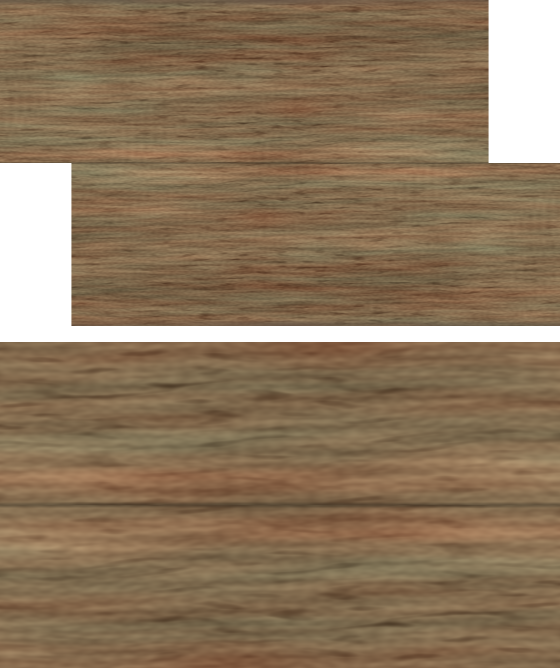
Top: the whole. Bottom: its middle third, enlarged.
Reproduce this texture procedurally as a WebGL 1 fragment shader.

```glsl
precision highp float;

uniform vec2 u_resolution;

#define PLANK_END 0.8724
#define CONTRAST 0.052
#define BAND_SCALE vec2(0.9, 11.0)
#define STREAK_SCALE vec2(2.6, 38.0)
#define FIBRE_SCALE vec2(7.0, 125.0)
#define PORE_SCALE vec2(17.0, 120.0)
#define SPECK_SCALE vec2(70.0, 210.0)
#define WOOD_MID vec3(0.502, 0.404, 0.294)
#define WOOD_RANGE vec3(1.0, 1.0, 0.82)
#define RED_SHIFT vec3(0.032, -0.016, -0.018)

// Gradient noise, roughly -0.7 to 0.7
vec2 gradient(vec2 cell) {
  float h = fract(sin(dot(cell, vec2(127.1, 311.7))) * 43758.55);
  float angle = 6.2832 * h;
  return vec2(cos(angle), sin(angle));
}

float noise(vec2 p) {
  vec2 cell = floor(p);
  vec2 f = p - cell;
  vec2 w = f * f * f * (f * (f * 6.0 - 15.0) + 10.0);
  vec2 e = vec2(1.0, 0.0);
  float a = dot(gradient(cell), f);
  float b = dot(gradient(cell + e.xy), f - e.xy);
  float c = dot(gradient(cell + e.yx), f - e.yx);
  float d = dot(gradient(cell + e.xx), f - e.xx);
  return mix(mix(a, b, w.x), mix(c, d, w.x), w.y);
}

// Soft elliptical patch
float patchAt(vec2 uv, vec2 centre, vec2 radius) {
  vec2 d = (uv - centre) / radius;
  return exp(-dot(d, d));
}

// Plank filling the upper half, its right end cut short
vec3 plank(vec2 uv, float aspect, float pixel) {
  vec2 p = vec2(uv.x * aspect, uv.y);

  // Gentle drift and ripple of the grain direction
  vec2 g = p;
  g.y += 0.012 * noise(p * vec2(1.6, 4.0)) - 0.008 * p.x;
  g.y += 0.003 * noise(p * vec2(7.0, 14.0) + 31.0);

  // Broad bands down to short fibres
  float band = noise(g * BAND_SCALE + 3.7);
  float streak = noise(g * STREAK_SCALE + 17.3);
  float fibre = noise(g * FIBRE_SCALE + 41.9);
  float speck = noise(g * SPECK_SCALE + 9.1);
  float tone = 1.5 * band + 1.7 * streak + 2.2 * fibre + 1.1 * speck;

  // Dark pore dashes, gathered in some zones
  float zone = 0.7 + noise(g * vec2(2.0, 16.0) + 77.0);
  float pore = smoothstep(0.12, 0.5, noise(g * PORE_SCALE + 63.0));
  tone += 0.22 - 1.9 * pore * zone;

  // Pale sapwood on the left and along the seam, dark heart above
  float pale = patchAt(uv, vec2(0.12, 0.74), vec2(0.24, 0.045));
  pale += patchAt(uv, vec2(0.10, 0.60), vec2(0.28, 0.06));
  pale += 0.8 * patchAt(uv, vec2(0.80, 0.53), vec2(0.35, 0.035));
  float heart = patchAt(uv, vec2(0.55, 0.88), vec2(0.45, 0.10));
  tone += 0.95 * pale - 0.65 * heart;

  // Red-brown streaks against olive ground
  float red = 1.5 * noise(g * vec2(1.7, 24.0) + 52.0);
  red += 0.8 * noise(g * vec2(6.0, 70.0) + 5.0) - 0.5 * pale;
  red += 0.9 * patchAt(uv, vec2(0.38, 0.53), vec2(0.18, 0.015));
  vec3 wood = WOOD_MID + CONTRAST * tone * WOOD_RANGE + RED_SHIFT * red;

  // Worn grey outer edge and thin shadow at the seam
  float worn = smoothstep(0.975, 1.0, uv.y);
  wood = mix(wood, vec3(0.34, 0.29, 0.25), worn * (0.45 + 0.5 * streak));
  wood *= 1.0 - 0.25 * (1.0 - smoothstep(0.5, 0.504, uv.y));

  float outside = smoothstep(-0.5, 0.5, (uv.x - PLANK_END) * aspect / pixel);
  return mix(clamp(wood, 0.0, 1.0), vec3(1.0), outside);
}

void main() {
  vec2 uv = gl_FragCoord.xy / u_resolution;
  float aspect = u_resolution.x / u_resolution.y;
  float pixel = 1.0 / u_resolution.y;

  // The lower plank is the upper one turned by half a circle
  vec3 upper = plank(uv, aspect, pixel);
  vec3 lower = plank(1.0 - uv, aspect, pixel);
  float side = smoothstep(-0.5, 0.5, (uv.y - 0.5) / pixel);
  gl_FragColor = vec4(mix(lower, upper, side), 1.0);
}
```
